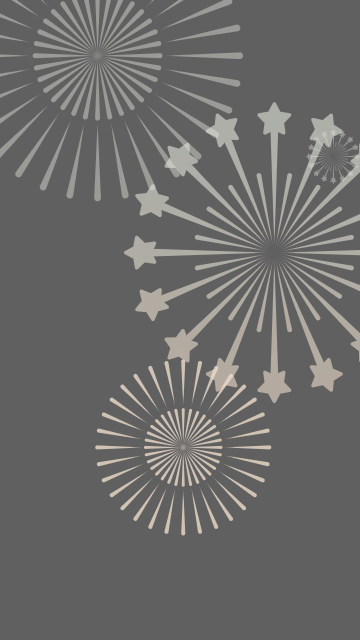
A Shadertoy shader for this background:

```glsl
const float TAU = 6.2831853;

// Fold the plane into one sector whose axis is +x
vec2 foldSector(vec2 p, float count, float turn) {
    float step_ = TAU / count;
    float angle = mod(atan(p.y, p.x) - turn + 0.5 * step_, step_) - 0.5 * step_;
    return length(p) * vec2(cos(angle), sin(angle));
}

// Needle that widens outward to a round tip; thin parts fade with their width
float spoke(vec2 q, float start, float end, float halfWidth, float px) {
    float w = halfWidth * clamp((q.x - start) / (end - start), 0.0, 1.0);
    float d = q.x < end ? abs(q.y) - w : length(q - vec2(end, 0.0)) - halfWidth;
    return clamp(0.5 - d / px, 0.0, 1.0) * clamp(2.0 * w / px, 0.0, 1.0);
}

// Five-pointed star with rounded corners, one point along +x
float starDistance(vec2 p, float radius, float rounding) {
    vec2 q = foldSector(p, 5.0, 0.0);
    q.y = abs(q.y);
    vec2 tip = vec2(radius - rounding, 0.0);
    vec2 valley = 0.47 * radius * vec2(cos(TAU / 10.0), sin(TAU / 10.0));
    vec2 edge = valley - tip, w = q - tip;
    float t = clamp(dot(w, edge) / dot(edge, edge), 0.0, 1.0);
    float side = edge.x * w.y - edge.y * w.x;
    return -sign(side) * length(w - edge * t) - rounding;
}

// Two rings of needles around a soft core
float ringBurst(vec2 uv, vec2 center, float radius) {
    vec2 p = (uv - center) / radius;
    float px = 1.0 / (iResolution.x * radius);
    vec2 q = foldSector(p, 32.0, 0.0);
    float inner = spoke(q, 0.0, 0.428, 0.017, px);
    float outer = spoke(q, 0.46, 0.975, 0.023, px);
    float core = 0.6 * exp(-dot(p, p) / 0.0016);
    return max(max(inner, outer), core);
}

// Long needles carrying stars, with short needles between them
float starBurst(vec2 uv, vec2 center, float radius) {
    vec2 p = (uv - center) / radius;
    float px = 1.0 / (iResolution.x * radius);
    vec2 q = foldSector(p, 16.0, 0.0);
    float rays = spoke(q, 0.04, 0.886, 0.028, px);
    float shortRays = spoke(foldSector(p, 16.0, TAU / 32.0), 0.04, 0.525, 0.016, px);
    float star = starDistance(q - vec2(0.886, 0.0), 0.118, 0.012);
    return max(max(rays, shortRays), clamp(0.5 - star / px, 0.0, 1.0));
}

void mainImage(out vec4 fragColor, in vec2 fragCoord) {
    vec2 uv = fragCoord / iResolution.x;
    vec3 color = vec3(0.378);

    // Warm tint below, cool tint above
    vec3 tint = mix(vec3(0.93, 0.86, 0.79), vec3(0.88, 0.89, 0.85), smoothstep(0.6, 1.4, uv.y));

    // Translucent bursts, layered back to front
    color = mix(color, tint, 0.45 * ringBurst(uv, vec2(0.271, 1.623), 0.405));
    color = mix(color, tint, 0.15 * ringBurst(uv, vec2(0.088, 1.627), 0.020));
    color = mix(color, tint, 0.60 * starBurst(uv, vec2(0.762, 1.076), 0.416));
    color = mix(color, tint, 0.42 * starBurst(uv, vec2(0.926, 1.343), 0.075));
    color = mix(color, tint, 0.80 * ringBurst(uv, vec2(0.509, 0.535), 0.245));

    fragColor = vec4(color, 1.0);
}
```
